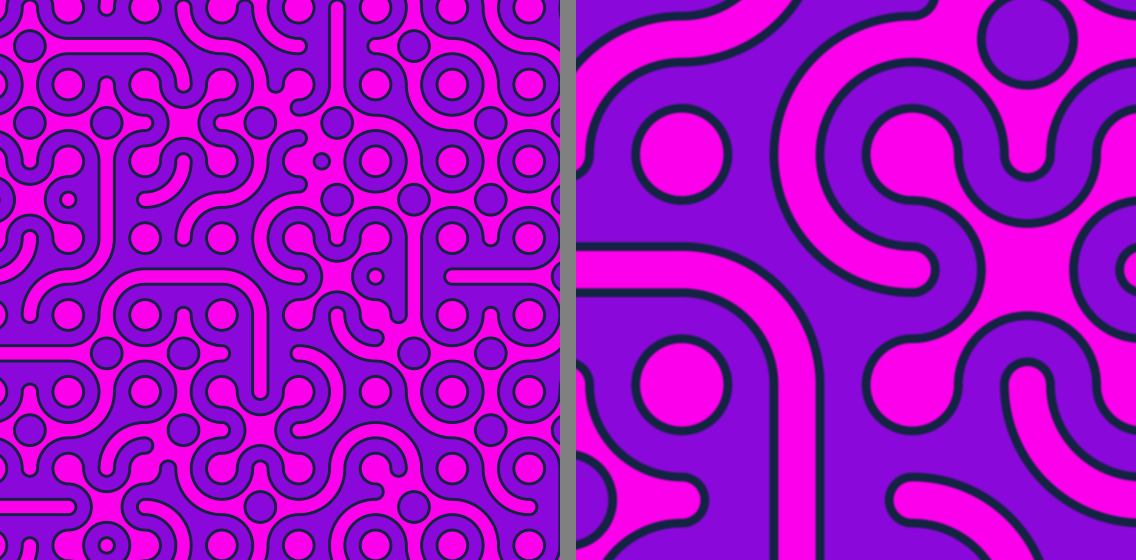
Left, the full canvas; right, a detail of the centre.
Reproduce this pattern procedurally as a three.js fragment shader.

```glsl
// Outlined Truchet maze in two colours: every tile edge carries the same
// five stripes, and a hash picks the tile motif that joins them up.
// Each motif is a signed distance, negative inside the path colour.

#define TILES 7.29                // tiles across the canvas
#define OFFSET vec2(0.111, 0.81)  // grid shift, in tiles
#define STRIPE 0.1                // half width of a stripe, in tiles
#define OUTLINE 0.019             // half width of the outline, in tiles
#define SOFT 0.008                // half width of the edge blend, in tiles
#define SEED 17.0
#define HUB_SHARE 0.39            // tiles with a dot in the centre
#define ARC_SHARE 0.32            // tiles with two quarter arcs
#define BAR_SHARE 0.16            // tiles with one straight bar
#define OPEN_CHANCE 0.45          // hubs with one ring broken open

varying vec2 vUv;

const vec3 PATH = vec3(0.99, 0.0, 0.92);
const vec3 GROUND = vec3(0.54, 0.03, 0.85);
const vec3 INK = vec3(0.07, 0.14, 0.26);

float hash(vec2 cell, float salt) {
  return fract(sin(dot(cell + SEED, vec2(127.1, 311.7)) + salt * 74.7) * 43758.5453);
}

float stripe(float d) {
  return abs(d) - STRIPE;
}

// Ground rings around the corners and a ground dot in the centre.
// One ring may be cut into two rounded stubs.
float hub(vec2 q, vec2 cell) {
  vec2 a = abs(q);
  float ring = stripe(length(0.5 - a) - 3.0 * STRIPE);
  vec2 side = sign(vec2(hash(cell, 2.0), hash(cell, 3.0)) - 0.5);
  bool inOpenQuarter = q.x * side.x > 0.0 && q.y * side.y > 0.0;
  if (hash(cell, 4.0) < OPEN_CHANCE && inOpenQuarter) {
    float port = 0.5 - 3.0 * STRIPE;
    ring = min(length(a - vec2(port, 0.5)), length(a - vec2(0.5, port))) - STRIPE;
  }
  return -min(ring, length(q) - 2.0 * STRIPE);
}

// Two path arcs around opposite corners.
float arcs(vec2 q) {
  q *= q.x + q.y < 0.0 ? -1.0 : 1.0;
  return stripe(length(q - 0.5) - 0.5);
}

// A straight path with round caps on the two other edges.
float bar(vec2 q) {
  float cap = length(vec2(q.x, abs(q.y) - 0.5)) - STRIPE;
  return min(stripe(q.y), cap);
}

// Path cross between the corners, ground half rings at the edge midpoints.
float crossing(vec2 q) {
  vec2 a = abs(q);
  float edge = min(length(a - vec2(0.5, 0.0)), length(a - vec2(0.0, 0.5)));
  return -stripe(edge - 2.0 * STRIPE);
}

float maze(vec2 p) {
  vec2 cell = floor(p);
  vec2 q = fract(p) - 0.5;
  float pick = hash(cell, 0.0);
  bool turned = hash(cell, 1.0) < 0.5;
  float cornerDot = length(0.5 - abs(q)) - 2.0 * STRIPE;

  if (pick < HUB_SHARE) return hub(q, cell);
  pick -= HUB_SHARE;
  if (pick < ARC_SHARE) {
    return min(cornerDot, arcs(turned ? vec2(-q.x, q.y) : q));
  }
  pick -= ARC_SHARE;
  if (pick < BAR_SHARE) return min(cornerDot, bar(turned ? q.yx : q));
  return crossing(q);
}

void main() {
  float d = maze(vUv * TILES + OFFSET);
  vec3 color = mix(PATH, GROUND, smoothstep(-SOFT, SOFT, d));
  float ink = 1.0 - smoothstep(OUTLINE - SOFT, OUTLINE + SOFT, abs(d));
  gl_FragColor = vec4(mix(color, INK, ink), 1.0);
}
```
